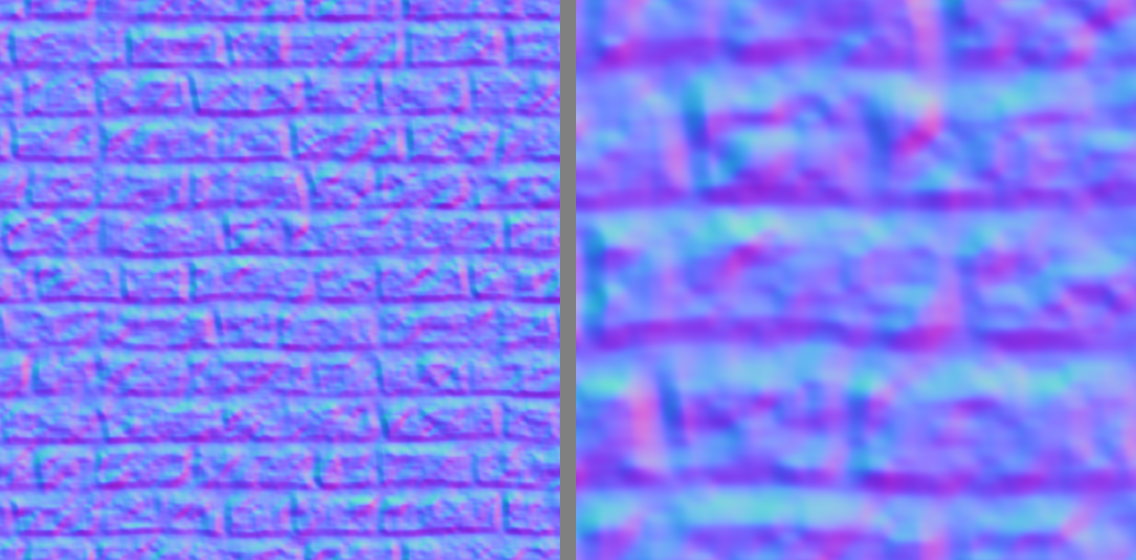
Left, the full canvas; right, a detail of the centre.
Write a Shadertoy shader that draws this texture map.

```glsl
#define ROWS 12.0
#define JOINTS 6.0
#define ROW_SHIFT 0.041
#define BRICK_DEPTH 0.0088
#define JOINT_LEFT 0.019
#define JOINT_RIGHT 0.0155
#define WARP 0.007
#define STREAK_HEIGHT 0.0062
#define BUMP_HEIGHT 0.0055
#define GRAIN_HEIGHT 0.0020
#define SAMPLE_STEP 0.0020

float hash(vec2 p) {
    vec3 q = fract(p.xyx * vec3(0.1031, 0.1030, 0.0973));
    q += dot(q, q.yzx + 33.33);
    return fract((q.x + q.y) * q.z);
}

// Smooth value noise on a wrapping lattice, from -1 to 1
float tileNoise(vec2 p, vec2 period, float seed) {
    p *= period;
    vec2 cell = floor(p), f = p - cell;
    f = f * f * f * (f * (f * 6.0 - 15.0) + 10.0);
    vec2 a = mod(cell, period) + seed;
    vec2 b = mod(cell + 1.0, period) + seed;
    float low = mix(hash(a), hash(vec2(b.x, a.y)), f.x);
    float high = mix(hash(vec2(a.x, b.y)), hash(b), f.x);
    return 2.0 * mix(low, high, f.y) - 1.0;
}

// Horizontal joint positions alternate between two staggered bonds
float jointPosition(float i, float row, float v) {
    float k = mod(i, 3.0);
    float stagger = mod(row, 2.0) < 0.5 ? 0.008 + 0.025 * k : 0.052 - 0.026 * k;
    float shared = (hash(vec2(k + 3.0, row + 17.0)) - 0.5) * 0.026;
    float varied = hash(vec2(i + 9.0, row + 41.0)) < 0.5 ? -0.023 : 0.023;
    float jitter = k == 1.0 ? varied : shared;
    float lean = (0.25 - hash(vec2(i + 5.0, row + 63.0))) * 0.018;
    return i / JOINTS + stagger + jitter + lean * (v - 0.5);
}

float brickHeight(vec2 p) {
    p += WARP * vec2(0.5 * tileNoise(p, vec2(14.0, 26.0), 3.0),
                     tileNoise(p, vec2(7.0, 12.0), 29.0));
    float y = (p.y - ROW_SHIFT) * ROWS;
    float row = mod(floor(y), ROWS);
    float v = fract(y);

    // Steep lower lip, gently rising face, wide upper bevel
    float height = 0.72 * smoothstep(0.0, 0.20, v) + 0.28 * smoothstep(0.0, 0.75, v);
    height *= 1.0 - smoothstep(0.67, 1.0, v);

    // Upright joints of uneven depth
    for (float i = 0.0; i < JOINTS; i++) {
        float s = p.x - jointPosition(i, row, v);
        s -= round(s);
        float width = s < 0.0 ? JOINT_LEFT : JOINT_RIGHT;
        float groove = 1.0 - smoothstep(0.0, width, abs(s));
        float depth = mix(0.3, 1.0, sqrt(hash(vec2(i + 21.0, row + 77.0))));
        height *= 1.0 - depth * groove;
    }
    return height;
}

float surfaceHeight(vec2 p) {
    float brick = brickHeight(p);
    float wear = 0.9 + 0.3 * tileNoise(p, vec2(8.0, 10.0), 51.0);

    // Diagonal tooling marks, rounded bumps and fine grain
    vec2 diagonal = vec2(p.x + p.y, p.y - p.x);
    float rough = STREAK_HEIGHT * tileNoise(diagonal, vec2(17.0, 31.0), 7.0);
    rough += BUMP_HEIGHT * tileNoise(p, vec2(34.0, 42.0), 83.0);
    rough += GRAIN_HEIGHT * tileNoise(p, vec2(76.0, 88.0), 13.0);
    return BRICK_DEPTH * wear * brick + rough * mix(0.4, 0.75, brick);
}

void mainImage(out vec4 fragColor, in vec2 fragCoord) {
    vec2 uv = fragCoord / iResolution.xy;
    vec2 e = vec2(SAMPLE_STEP, 0.0);

    // Surface slope by central differences
    vec2 slope = vec2(surfaceHeight(uv + e.xy) - surfaceHeight(uv - e.xy),
                      surfaceHeight(uv + e.yx) - surfaceHeight(uv - e.yx));
    slope /= 2.0 * SAMPLE_STEP;

    // Encode the unit normal as colour
    vec3 normal = normalize(vec3(-slope, 1.0));
    fragColor = vec4(0.5 + 0.5 * normal, 1.0);
}
```
